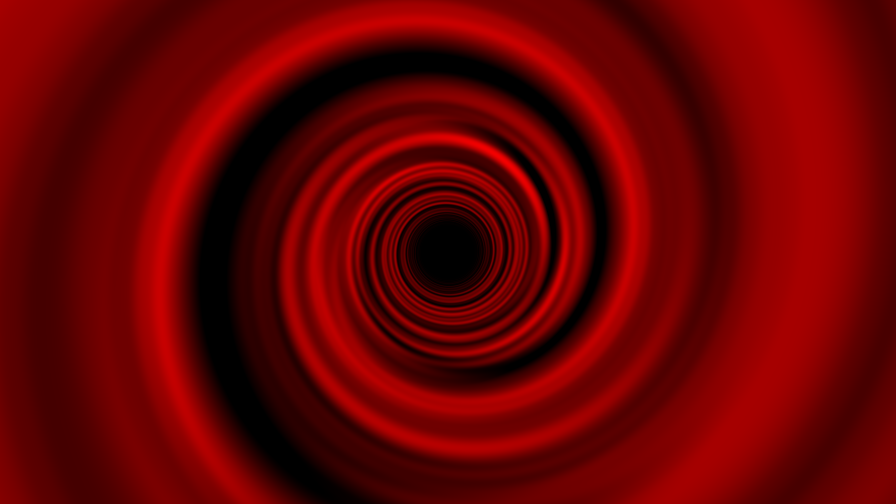
Write a WebGL 1 fragment shader that draws this background.

```glsl
precision highp float;
// A dark red whirlpool: soft light and dark bands on a logarithmic spiral.
// Two periodic band profiles, one inside and one outside, blend by radius;
// fine noise rings, spaced by inverse radius, close in on a black hole.

uniform vec2 u_resolution;

const float TAU = 6.2831853;

float hash(float n) {
  n = fract(n * 0.1031);
  n *= n + 33.33;
  n *= n + n;
  return fract(n);
}

// Smooth 1D noise that repeats after a whole number of cells
float noise(float x, float period) {
  float cell = floor(x);
  float f = x - cell;
  float a = hash(mod(cell, period) + 7.0);
  float b = hash(mod(cell + 1.0, period) + 7.0);
  return mix(a, b, f * f * (3.0 - 2.0 * f));
}

// Soft band around a phase, wrapped to one turn
float band(float phase, float center, float width) {
  float d = (fract(phase - center + 0.5) - 0.5) / width;
  return exp(-d * d);
}

float innerBands(float phase, float r) {
  float ridge = mix(0.28, -0.12, smoothstep(0.27, 0.4, r)) + 0.26 * smoothstep(0.45, 0.52, r);
  float arc = mix(0.38, 0.14, smoothstep(0.38, 0.5, r));
  float gapWidth = mix(0.06, 0.11, smoothstep(0.25, 0.46, r));
  float gapDepth = mix(0.46, 0.3, smoothstep(0.47, 0.58, r));
  return 0.33
    + 0.33 * band(phase, 0.0, 0.08)
    + 0.14 * band(phase, 0.08, 0.13)
    + arc * band(phase, 0.32, 0.065)
    + ridge * band(phase, 0.58, 0.085)
    - gapDepth * band(phase, 0.775, gapWidth)
    - 0.2 * band(phase, 0.43, 0.05) * (1.0 - smoothstep(0.37, 0.47, r));
}

float outerBands(float phase, float r) {
  float shade = (r - 0.59) / 0.09;
  return 0.33
    + 0.31 * band(phase, 0.79, 0.18)
    + 0.12 * band(phase, 0.6, 0.1)
    + 0.15 * band(phase, 0.19, 0.09)
    - (0.06 + 0.14 * exp(-shade * shade)) * band(phase, 0.39, 0.09)
    - 0.1 * band(phase, 0.02, 0.08);
}

void main() {
  vec2 p = (gl_FragCoord.xy - 0.5 * u_resolution) / u_resolution.y;
  float r = max(length(p), 0.001);
  float turn = 0.5 - atan(p.y, p.x) / TAU;

  // Spiral phase: winds inward clockwise from the left, tighter near the hole
  float phase = fract(log(r / 0.565) / 0.88 + turn + 1.6 * max(0.265 - r, 0.0));

  // Broad bands; the outer profile reaches further in on the right
  float outer = smoothstep(0.5, 0.72, r + 0.08 * p.x / r);
  float red = mix(innerBands(phase, r), outerBands(phase, r), outer);
  red += 0.08 * (noise(phase * 24.0, 24.0) - 0.5) * (1.0 - 0.6 * outer);

  // Fine rings around the hole, in three spacings
  float rings = noise(2.4 / r - 7.0 * turn, 7.0) - 0.5;
  rings += 0.4 * noise(1.3 / r - 5.0 * turn, 5.0) - 0.2;
  rings += smoothstep(0.09, 0.16, r) * (0.6 * noise(4.3 / r - 11.0 * turn, 11.0) - 0.3);
  red = mix(0.34, red, smoothstep(0.12, 0.25, r));
  red += 0.6 * rings * (1.0 - smoothstep(0.2, 0.38, r));

  red *= smoothstep(0.05, 0.115, r);
  gl_FragColor = vec4(clamp(red, 0.0, 1.0), 0.0, 0.0, 1.0);
}
```
